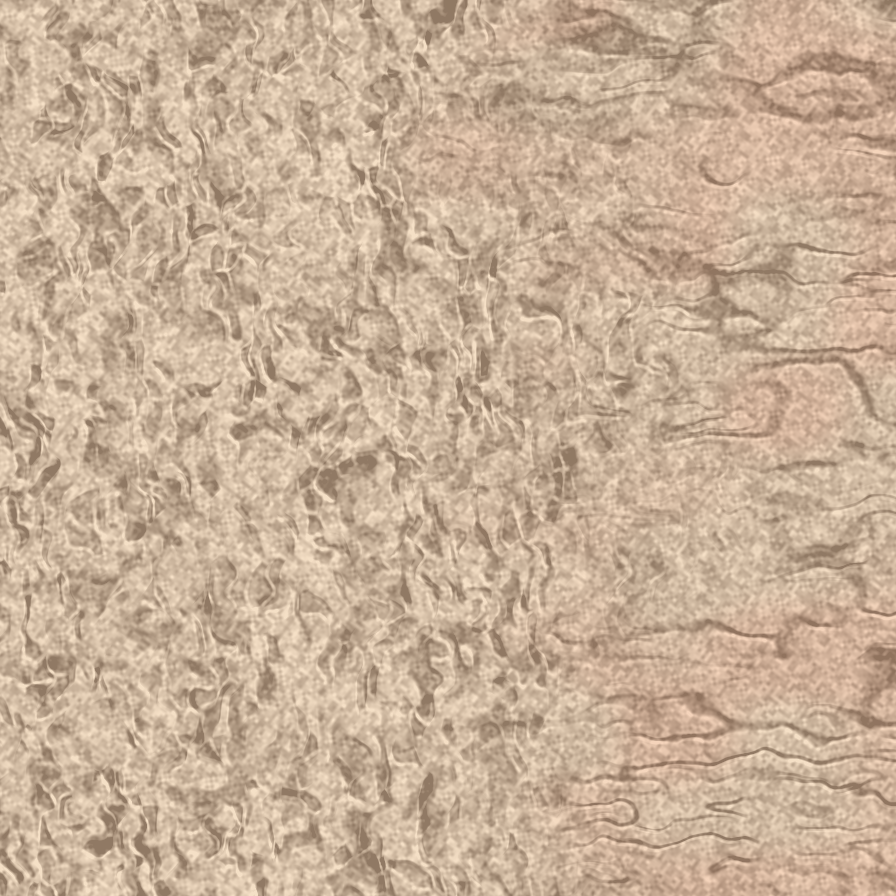
Reproduce this texture procedurally as a three.js fragment shader.

```glsl
// Crumpled beige plaster: upright brown flecks and folds on the left give way
// to calm, rosy ground with thin level creases on the right. Warped cellular
// and smooth noise form a depth field, which is shaded as a relief with grain.
varying vec2 vUv;

const vec3 SHADOW = vec3(0.605, 0.515, 0.43);
const vec3 PALE = vec3(0.935, 0.85, 0.75);
const vec3 ROSE_TINT = vec3(1.0, 0.93, 0.925);
const vec2 FLECK_SCALE = vec2(60.0, 36.0);
const vec2 FOLD_SCALE = vec2(84.0, 44.0);
const vec2 CREASE_SCALE = vec2(12.0, 42.0);
const vec2 FINE_CREASE_SCALE = vec2(22.0, 70.0);
const vec2 LIGHT_OFFSET = vec2(0.0020, 0.0038);
const float BROAD_WARP = 0.022;
const float FINE_WARP = 0.012;
const float BASE_TONE = 0.74;
const float DEPTH_SHADE = 0.72;
const float RELIEF = 0.50;
const float GRAIN = 0.62;

vec2 hash2(vec2 p) {
  vec3 q = fract(p.xyx * vec3(0.1031, 0.1030, 0.0973));
  q += dot(q, q.yzx + 33.33);
  return fract((q.xx + q.yz) * q.zy);
}

float noise(vec2 p) {
  vec2 i = floor(p);
  vec2 f = fract(p);
  f = f * f * (3.0 - 2.0 * f);
  float low = mix(hash2(i).x, hash2(i + vec2(1.0, 0.0)).x, f.x);
  float high = mix(hash2(i + vec2(0.0, 1.0)).x, hash2(i + 1.0).x, f.x);
  return mix(low, high, f.y);
}

vec2 noise2(vec2 p) {
  return vec2(noise(p), noise(p + vec2(57.3, 91.7))) - 0.5;
}

vec2 turn(vec2 p) {
  return vec2(0.8 * p.x - 0.6 * p.y, 0.6 * p.x + 0.8 * p.y) + 2.0;
}

// Cellular noise: x is the gap to the cell border, y a random value per cell
vec2 cellular(vec2 p) {
  vec2 base = floor(p);
  float nearest = 8.0;
  float second = 8.0;
  float id = 0.0;
  for (int y = -1; y <= 1; y++) {
    for (int x = -1; x <= 1; x++) {
      vec2 cell = base + vec2(float(x), float(y));
      float d = length(cell + hash2(cell) - p);
      if (d < nearest) {
        second = nearest;
        nearest = d;
        id = hash2(cell + 71.0).y;
      } else {
        second = min(second, d);
      }
    }
  }
  return vec2(second - nearest, id);
}

// 0 on the rough left, 1 on the calm right, with a ragged change between
float calmness(vec2 p) {
  float ragged = noise(p * vec2(4.0, 7.0) + 5.0) - 0.5;
  ragged += 0.6 * (noise(p * vec2(10.0, 17.0) + 23.0) - 0.5);
  return smoothstep(0.38, 0.76, p.x + 0.36 * ragged);
}

float roughDepth(vec2 p) {
  vec2 cell = cellular(p * FLECK_SCALE);
  float fleck = smoothstep(0.35, 0.95, cell.y) * smoothstep(0.04, 0.38, cell.x);
  float fold = smoothstep(0.46, 0.82, noise(p * FOLD_SCALE + 13.0));
  float cluster = mix(0.65, 1.3, noise(p * vec2(17.0, 12.0) + 41.0));
  return (0.56 * fleck + 0.58 * fold) * cluster;
}

// A thin line along the middle level of a stretched noise
float levelLine(vec2 p, float width) {
  return 1.0 - smoothstep(0.2 * width, width, abs(noise(p) - 0.5));
}

float calmDepth(vec2 p) {
  float broken = smoothstep(0.36, 0.62, noise(p * vec2(9.0, 24.0) + 17.0));
  float fineBroken = smoothstep(0.36, 0.66, noise(p * vec2(14.0, 30.0) + 67.0));
  float crease = levelLine(p * CREASE_SCALE + 3.0, 0.14) * broken;
  float fine = levelLine(p * FINE_CREASE_SCALE + 29.0, 0.18) * fineBroken;
  float ripple = noise(p * vec2(34.0, 84.0) + 83.0);
  return 0.62 * crease + 0.36 * fine + 0.22 * ripple;
}

float surfaceDepth(vec2 p, float calm) {
  vec2 bend = BROAD_WARP * noise2(p * 16.0) + FINE_WARP * noise2(p * 50.0 + 19.0);
  vec2 q = p + bend * mix(1.5, 0.9, calm);
  return mix(roughDepth(q), calmDepth(q), calm);
}

void main() {
  vec2 p = vUv;
  float calm = calmness(p);

  // Shaded hollows with pale rims on one side
  float depth = surfaceDepth(p, calm);
  float slope = surfaceDepth(p + LIGHT_OFFSET, calm) - depth;
  float tone = BASE_TONE - DEPTH_SHADE * depth + RELIEF * slope;

  // Soft mottling and fine grain
  tone += mix(0.12, 0.05, calm) * (noise(p * 17.0 + 37.0) - 0.5);
  tone += mix(0.30, 0.18, calm) * (noise(turn(p) * 110.0) - 0.5);
  tone += GRAIN * (noise(turn(p) * 250.0 + 7.0) - 0.5);

  vec3 color = mix(SHADOW, PALE, clamp(tone, -0.12, 1.08));
  float blush = smoothstep(0.25, 0.75, noise(p * vec2(8.0, 11.0) + 61.0));
  color *= mix(vec3(1.0), ROSE_TINT, 0.75 * blush * calm);
  gl_FragColor = vec4(color, 1.0);
}
```
